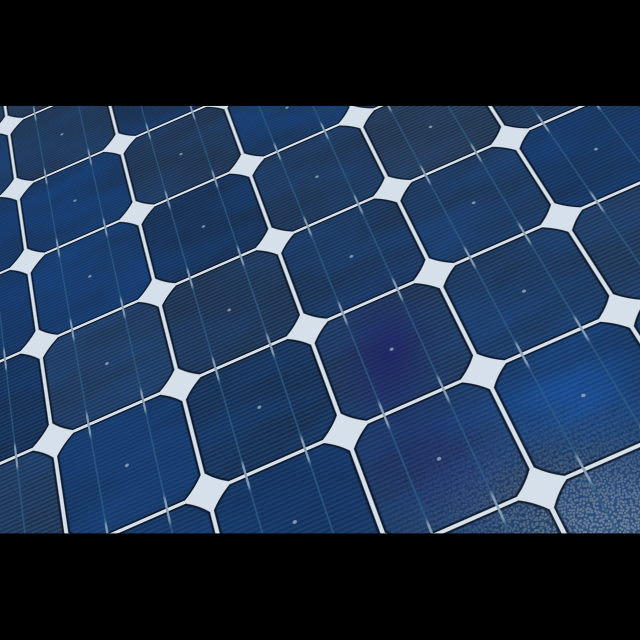
Write a WebGL 2 fragment shader that draws this pattern.

```glsl
#version 300 es
precision highp float;

uniform vec2 u_resolution;
out vec4 outColor;

const float TAU = 6.28318;
const vec3 SLATE = vec3(0.120, 0.205, 0.325);
const vec3 BLUE = vec3(0.065, 0.215, 0.425);
const vec3 EDGE = vec3(0.035, 0.065, 0.115);
const vec3 FINGER = vec3(0.270, 0.350, 0.440);
const vec3 BACKING = vec3(0.840, 0.880, 0.920);
const vec3 BUSBAR = vec3(0.170, 0.365, 0.520);
const vec3 SOLDER = vec3(0.600, 0.680, 0.750);
const vec3 VIOLET = vec3(0.130, 0.120, 0.420);
const vec3 FROST = vec3(0.530, 0.580, 0.630);

float hash(vec2 p) {
  vec3 q = fract(vec3(p.xyx) * 0.1031);
  q += dot(q, q.yzx + 33.33);
  return fract((q.x + q.y) * q.z);
}

// Distance to the nearest scattered point
float cellular(vec2 p) {
  vec2 base = floor(p);
  float nearest = 2.0;
  for (int y = -1; y <= 1; y++) {
    for (int x = -1; x <= 1; x++) {
      vec2 id = base + vec2(x, y);
      vec2 site = id + vec2(hash(id), hash(id + 71.0));
      nearest = min(nearest, length(p - site));
    }
  }
  return nearest;
}

float layeredSines(vec2 p) {
  float sum = 0.0, gain = 0.5;
  for (int k = 0; k < 4; k++) {
    sum += gain * sin(p.x + 1.7 * sin(p.y + float(k)));
    p = mat2(1.4, 1.1, -1.1, 1.4) * p;
    gain *= 0.55;
  }
  return sum;
}

// Coverage of a region whose signed distance is negative inside
float cover(float d, float soft) {
  return 1.0 - smoothstep(-0.6 * soft, 0.6 * soft, d);
}

float pool(vec2 p, vec2 center, vec2 radius) {
  vec2 d = (p - center) / radius;
  return exp(-dot(d, d));
}

// Undo the perspective: canvas position to column and row of the panel
vec2 panelCoords(vec2 p) {
  const vec2 origin = vec2(0.0612, 0.4622);
  const vec2 column = vec2(0.1840, 0.0807);
  const vec2 row = vec2(0.0155, -0.1731);
  const float taper = -0.0735;
  return inverse(mat2(column, row - taper * p)) * (p - origin);
}

// Square wafer with its corners cut by a circle
float waferDistance(vec2 c, float halfSide, float radius) {
  vec2 a = abs(c);
  return max(max(a.x, a.y) - halfSide, length(c) - radius);
}

// Silicon tint with per-wafer variation, fine fingers and ripples
vec3 silicon(vec2 grid, vec2 soft, vec2 canvas) {
  const float fingers = 28.0;
  float tone = hash(floor(grid) + 17.0);
  float ripple = layeredSines(grid * vec2(3.0, 7.0));
  float depth = smoothstep(0.85, 0.3, canvas.y) * 0.35;
  vec3 color = mix(SLATE, BLUE, clamp(tone * 0.8 + depth + 0.2 * ripple, 0.0, 1.0));
  color *= 0.86 + 0.2 * hash(floor(grid) + 5.0) + 0.09 * ripple;
  float stripe = 0.5 + 0.5 * cos(TAU * fingers * grid.y);
  float fade = 1.0 - smoothstep(0.3, 0.95, fingers * soft.y);
  float strength = mix(0.5, 0.28, tone);
  return mix(color, FINGER, strength * mix(0.3, stripe, fade));
}

// Reflections on the glass, with a grainy frost near the lower right
vec3 reflections(vec3 color, vec2 canvas) {
  color = mix(color, VIOLET, 0.6 * pool(canvas, vec2(0.605, 0.445), vec2(0.055, 0.075)));
  color = mix(color, VIOLET, 0.3 * pool(canvas, vec2(0.68, 0.28), vec2(0.1, 0.08)));
  color += vec3(0.0, 0.06, 0.14) * pool(canvas, vec2(0.9, 0.39), vec2(0.12, 0.08));
  float haze = pool(canvas, vec2(0.96, 0.17), vec2(0.22, 0.13));
  float grain = 1.0 - smoothstep(0.15, 0.65, cellular(canvas * 210.0));
  return mix(color, FROST, haze * (0.18 + 0.6 * grain));
}

void main() {
  vec2 canvas = gl_FragCoord.xy / u_resolution;
  vec2 grid = panelCoords(canvas);
  vec2 soft = fwidth(grid);
  vec2 local = fract(grid) - 0.5;
  float blur = 0.5 * (soft.x + soft.y);

  // Wafers with a dark rim over the white backing
  float wafer = waferDistance(local, 0.486, 0.594);
  vec3 face = reflections(silicon(grid, soft, canvas), canvas);
  face = mix(face, EDGE, 0.8 * smoothstep(-0.024, -0.006, wafer));
  vec3 color = mix(BACKING, face, cover(wafer, blur));

  // Two busbars per wafer, brightened by solder near the joints
  float bar = abs(abs(local.x + 0.005) - 0.215);
  float joint = smoothstep(0.35, 0.43, abs(local.y));
  color = mix(color, BUSBAR, 0.75 * cover(bar - 0.006, soft.x));
  color = mix(color, SOLDER, 0.8 * joint * cover(bar - 0.008, soft.x));

  // Small contact mark in the middle
  color = mix(color, SOLDER, 0.8 * cover(length(local) - 0.014, blur));

  // Black bands above and below
  float band = abs(canvas.y - 0.5005) - 0.334;
  outColor = vec4(color * cover(band, 1.0 / u_resolution.y), 1.0);
}
```
